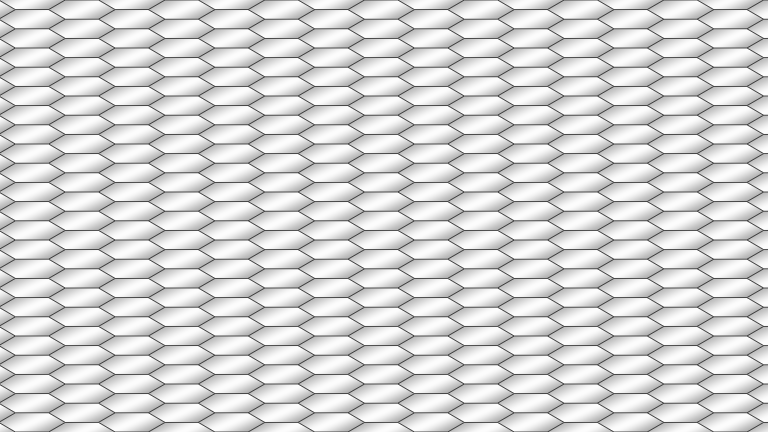
Write a WebGL 1 fragment shader that draws this pattern.

```glsl
precision highp float;
// Wide hexagonal scales in staggered columns, thinly outlined in dark grey.
// Space is squeezed sideways so the cells become regular hexagons; the nearest
// centre gives the cell, and a diagonal ramp gives each its glossy band.

uniform vec2 u_resolution;

#define ROWS 22.5          // cells down the canvas height
#define STRETCH 3.0        // cell width relative to a regular hexagon
#define FIRST_COLUMN 1.667 // x of the first column centre, in row heights
#define LINE_WIDTH 0.044   // outline width, in row heights
#define LINE_GREY 0.19
#define SHINE_GREY 0.99
#define SHADE_LEFT 0.28    // darkening towards the upper left
#define SHADE_RIGHT 0.32   // darkening towards the lower right
#define RAMP_END 0.84      // diagonal distance where the shade is full
#define RAMP_DIRECTION vec2(1.12, -0.82)

const float SQRT3 = 1.7320508;

// Offset from the nearest centre of a lattice of unit-height hexagons.
vec2 hexOffset(vec2 p) {
  vec2 period = vec2(SQRT3, 1.0);
  vec2 even = mod(p + vec2(0.5 * SQRT3, 0.0), period) - 0.5 * period;
  vec2 odd = mod(p + vec2(0.0, 0.5), period) - 0.5 * period;
  return dot(even, even) < dot(odd, odd) ? even : odd;
}

// Distance to the cell outline, measured in the stretched cell.
float edgeDistance(vec2 cell) {
  vec2 a = abs(cell);
  vec2 slantNormal = vec2(0.5 * SQRT3, 0.5);
  float slope = length(slantNormal / vec2(STRETCH, 1.0));
  float slant = (0.5 - dot(a, slantNormal)) / slope;
  return min(0.5 - a.y, slant);
}

// White diagonal band fading to grey in two opposite corners.
float scaleShade(vec2 cell) {
  float across = dot(cell, RAMP_DIRECTION);
  float depth = across < 0.0 ? SHADE_LEFT : SHADE_RIGHT;
  return SHINE_GREY - depth * smoothstep(0.0, RAMP_END, abs(across));
}

// Share of a pixel-wide box that the outline covers.
float lineCoverage(float dist, float pixel) {
  float halfWidth = 0.5 * LINE_WIDTH;
  float high = min(dist + 0.5 * pixel, halfWidth);
  float low = max(dist - 0.5 * pixel, -halfWidth);
  return clamp((high - low) / pixel, 0.0, 1.0);
}

void main() {
  float pixel = ROWS / u_resolution.y;
  vec2 p = gl_FragCoord.xy * pixel;
  vec2 cell = hexOffset(vec2((p.x - FIRST_COLUMN) / STRETCH, p.y));

  float grey = scaleShade(cell);
  grey = mix(grey, LINE_GREY, lineCoverage(edgeDistance(cell), pixel));
  gl_FragColor = vec4(vec3(grey), 1.0);
}
```
